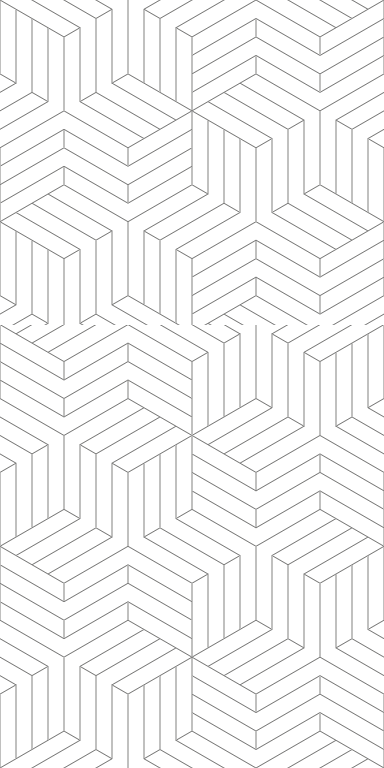
A Shadertoy shader for this pattern:

```glsl
// Thin grey isometric line work on white: zigzag bands of four stripes around six-way hubs.
// One band is drawn in a triangular lattice and turned by 60 degrees to fill the plane;
// the sheet below a horizontal seam is the mirror image of the sheet above it.

const float COLUMN = 0.8660254; // column width when a rhombus edge is 1

// Distance to the lines of one band family; large outside its bands.
float bandDistance(vec2 p) {
    float cell = floor(p.x / (3.0 * COLUMN));
    float x = p.x - cell * 3.0 * COLUMN;

    // Height above the zigzag lower border, repeated every three edges
    float zigzag = 0.5 - 0.5 * abs(mod(x / COLUMN, 2.0) - 1.0);
    float h = mod(p.y - 1.5 * cell - zigzag, 3.0);
    if (h > 1.0) return 1e3;

    // Stripe borders and the two ends of the band
    float stripes = abs(fract(4.0 * h + 0.5) - 0.5) * 0.25 * COLUMN;
    float ends = min(x, 3.0 * COLUMN - x);

    // Each fold is closed on every other stripe, alternating between folds
    float parity = mod(floor(4.0 * h), 2.0);
    float fold = abs(x - COLUMN * (1.0 + parity));

    return min(min(stripes, ends), fold);
}

// Three turned band families together tile the plane.
float latticeDistance(vec2 p) {
    const mat2 turn60 = mat2(0.5, COLUMN, -COLUMN, 0.5);
    float d = 1e3;
    for (int i = 0; i < 3; i++) {
        d = min(d, bandDistance(p));
        p = turn60 * p;
    }
    return d;
}

void mainImage(out vec4 fragColor, in vec2 fragCoord) {
    // Six columns across the canvas
    float pixel = 6.0 * COLUMN / iResolution.x;
    vec2 p = fragCoord * pixel;
    float top = iResolution.y * pixel;

    // Upper sheet hangs from the top edge, lower sheet is mirrored
    vec2 sheet = p.y > top * 0.5774 ? vec2(p.x, p.y - top) : vec2(p.x, -p.y);

    // Box-filtered coverage keeps hairlines even at any size
    float halfWidth = 0.0058;
    float d = latticeDistance(sheet);
    float ink = clamp((halfWidth - d) / pixel + 0.5, 0.0, min(1.0, 2.0 * halfWidth / pixel));

    vec3 paper = vec3(1.0);
    vec3 lineGrey = vec3(0.42, 0.42, 0.415);
    fragColor = vec4(mix(paper, lineGrey, ink), 1.0);
}
```
